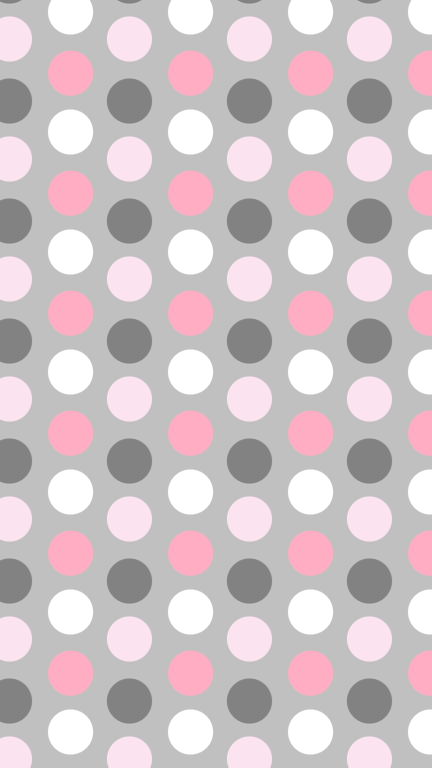
Give the GLSL for this pattern, as a Shadertoy shader.

```glsl
// Coverage of a dot repeated once per unit tile
float dotMask(vec2 p, vec2 center, float pixel) {
    vec2 offset = fract(p - center + 0.5) - 0.5;
    return 1.0 - smoothstep(-0.75 * pixel, 0.75 * pixel, length(offset) - 0.188);
}

void mainImage(out vec4 fragColor, in vec2 fragCoord) {
    // Square tiles, 6.4 to the canvas height
    float pixel = 6.4 / iResolution.y;
    vec2 p = fragCoord * pixel;

    vec3 color = vec3(0.753);

    // Even columns: pale pink and dark gray
    color = mix(color, vec3(0.99, 0.89, 0.94), dotMask(p, vec2(0.079, 0.075), pixel));
    color = mix(color, vec3(0.51), dotMask(p, vec2(0.079, 0.558), pixel));

    // Odd columns: white and rose
    color = mix(color, vec3(1.0), dotMask(p, vec2(0.588, 0.300), pixel));
    color = mix(color, vec3(1.0, 0.68, 0.76), dotMask(p, vec2(0.588, 0.790), pixel));

    fragColor = vec4(color, 1.0);
}
```
